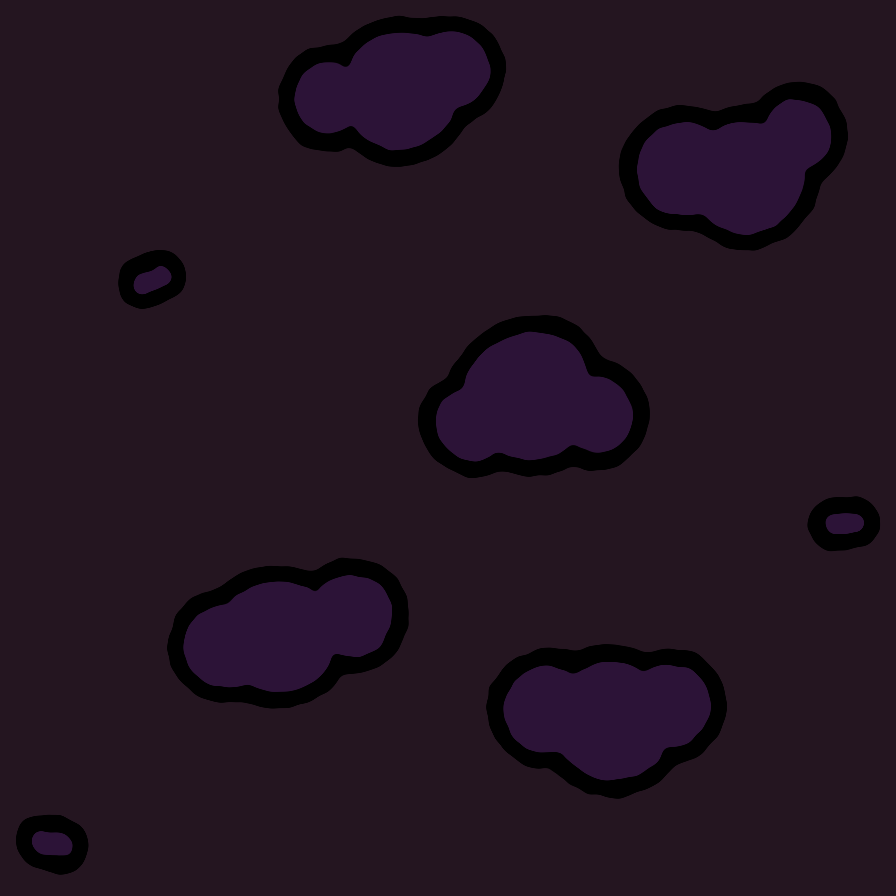
This texture is drawn by a WebGL 1 fragment shader. Its source:

```glsl
precision highp float;
// Tiling dark ground with scattered purple lobed blobs and pebbles, outlined in black.

uniform vec2 u_resolution;

const float TAU = 6.2831853;
const int SHAPE_COUNT = 8;
const float OUTLINE_HALF_WIDTH = 0.0094;
const vec2 LAYOUT_SHIFT = vec2(0.4325, 0.455);
const vec3 GROUND = vec3(0.143, 0.082, 0.127);
const vec3 PURPLE = vec3(0.173, 0.073, 0.216);
const vec3 OUTLINE = vec3(0.0);

float hash(vec2 p) {
  vec3 q = fract(vec3(p.xyx) * 0.1031);
  q += dot(q, q.yzx + 33.33);
  return fract((q.x + q.y) * q.z);
}

float randomRange(float id, float channel, float low, float high) {
  return mix(low, high, hash(vec2(id * 7.3 + 2.1, channel * 11.7 + 5.4)));
}

// Whole cell index wrapped to 0..cells-1, safe against rounding
vec2 wrapCell(vec2 cell, float cells) {
  return cell - cells * floor((cell + 0.5) / cells);
}

// Value noise in -0.5..0.5 that wraps after a whole number of cells
float wrappedNoise(vec2 uv, float cells) {
  vec2 p = uv * cells;
  vec2 cell = floor(p);
  vec2 f = p - cell;
  f = f * f * (3.0 - 2.0 * f);
  vec2 a = wrapCell(cell, cells);
  vec2 b = wrapCell(cell + 1.0, cells);
  float low = mix(hash(a), hash(vec2(b.x, a.y)), f.x);
  float high = mix(hash(vec2(a.x, b.y)), hash(b), f.x);
  return mix(low, high, f.y) - 0.5;
}

// Shortest offset between two points on the repeating tile
vec2 wrappedOffset(vec2 p, vec2 center) {
  vec2 d = p - center;
  return d - floor(d + 0.5);
}

float smoothMin(float a, float b, float k) {
  float h = max(k - abs(a - b), 0.0) / k;
  return min(a, b) - 0.25 * h * h * k;
}

vec2 direction(float angle) {
  return vec2(cos(angle), sin(angle));
}

float capsule(vec2 p, vec2 axis, float halfLength, float radius) {
  float along = clamp(dot(p, axis), -halfLength, halfLength);
  return length(p - axis * along) - radius;
}

// A main disc with a smaller lobe on either side
float lobedBlob(vec2 p, float id) {
  float d = length(p) - randomRange(id, 1.0, 0.070, 0.085);
  for (int i = 0; i < 2; i++) {
    float side = float(i);
    float angle = side * 0.5 * TAU + randomRange(id, 2.0 + side, -0.9, 0.9);
    float reach = randomRange(id, 4.0 + side, 0.055, 0.09);
    float radius = randomRange(id, 6.0 + side, 0.049, 0.067);
    d = smoothMin(d, length(p - direction(angle) * reach) - radius, 0.008);
  }
  return d;
}

float pebble(vec2 p, float id) {
  vec2 axis = direction(randomRange(id, 1.0, -0.6, 0.6));
  return capsule(p, axis, 0.011, 0.0195);
}

// Shapes sit on a jittered lattice; every third one is a pebble
float shapeField(vec2 uv) {
  float d = 1.0;
  for (int i = 0; i < SHAPE_COUNT; i++) {
    float id = float(i);
    vec2 jitter = vec2(randomRange(id, 8.0, -0.025, 0.025),
                       randomRange(id, 9.0, -0.025, 0.025));
    vec2 center = vec2(5.0, 1.0) * id / float(SHAPE_COUNT) + jitter;
    vec2 p = wrappedOffset(uv, center);
    bool isPebble = abs(mod(id + 0.5, 3.0) - 1.5) < 0.5;
    d = min(d, isPebble ? pebble(p, id) : lobedBlob(p, id));
  }
  return d;
}

void main() {
  // The shift lets the tile borders run through open ground
  vec2 uv = fract(gl_FragCoord.xy / u_resolution + LAYOUT_SHIFT);
  float edge = 0.45 / min(u_resolution.x, u_resolution.y);

  // Uneven contour: a broad wobble plus fine roughness
  float d = shapeField(uv);
  d += 0.008 * wrappedNoise(uv, 12.0);
  d += 0.003 * wrappedNoise(uv, 48.0) + 0.002 * wrappedNoise(uv, 90.0);

  // Fill, then outline, then ground
  float outside = smoothstep(-edge, edge, d - OUTLINE_HALF_WIDTH);
  float inside = 1.0 - smoothstep(-edge, edge, d + OUTLINE_HALF_WIDTH);
  vec3 color = mix(OUTLINE, PURPLE, inside);
  color = mix(color, GROUND, outside);
  gl_FragColor = vec4(color, 1.0);
}
```
